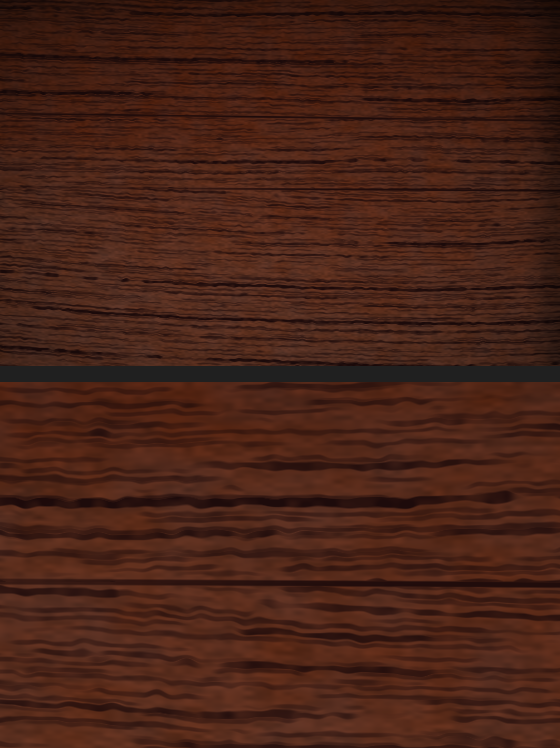
Top: the whole. Bottom: its middle third, enlarged.
Give the GLSL for this texture, as a WebGL 1 fragment shader.

```glsl
precision highp float;
// Dark stained oak boards with long horizontal grain, broken pores and two thin seams.
uniform vec2 u_resolution;

float hash(vec2 p) {
  return fract(sin(dot(p, vec2(127.1, 311.7))) * 43758.55);
}

float noise(vec2 p) {
  vec2 i = floor(p), f = fract(p);
  f = f * f * (3.0 - 2.0 * f);
  return mix(mix(hash(i), hash(i + vec2(1.0, 0.0)), f.x),
             mix(hash(i + vec2(0.0, 1.0)), hash(i + vec2(1.0, 1.0)), f.x), f.y);
}

// Antialiased horizontal stroke with half thickness w at distance d.
float stroke(float d, float w) {
  float soft = 0.0006 + 0.5 / u_resolution.y;
  return 1.0 - smoothstep(w - soft, w + soft, d);
}

// One broken dark streak per row, tapering at its ends and ragged along x.
float streaks(vec2 p, float rows, float width, float stretch, float cover, float seed) {
  float v = p.y * rows;
  float row = floor(v);
  float centre = 0.5 + 0.5 * (hash(vec2(row, seed)) - 0.5);
  float shift = 19.0 * hash(vec2(seed, row));
  float along = noise(vec2(p.x * stretch + shift, row * 7.0 + seed));
  float ragged = noise(vec2(p.x * 48.0 + shift, row * 5.0 + seed));
  float presence = smoothstep(1.0 - cover, 1.3 - cover, along + 0.3 * (ragged - 0.5));
  float d = abs(fract(v) - centre) / rows;
  return presence * stroke(d, width * (0.3 + 0.4 * presence + 0.4 * ragged));
}

void main() {
  vec2 uv = gl_FragCoord.xy / u_resolution;
  vec2 p = gl_FragCoord.xy / u_resolution.y;

  // Boards: each one has its own slope and waviness
  float upperSeam = 0.690 - 0.013 * p.x;
  float lowerSeam = 0.488 - 0.006 * p.x;
  float board = step(lowerSeam, p.y) + step(upperSeam, p.y);
  float lowest = 1.0 - step(0.5, board);
  vec2 g = p;
  g.y += p.x * mix(0.012, 0.05, lowest) - 0.018 * lowest * p.x * p.x;
  g.y += (0.016 + 0.03 * lowest) * (noise(vec2(p.x * 1.7 + board * 5.0, p.y * 3.0)) - 0.5);
  g.y += 0.005 * (noise(vec2(p.x * 7.0, p.y * 14.0 + board * 9.0)) - 0.5);
  vec2 rough = g;
  rough.y += 0.0045 * (noise(vec2(p.x * 75.0, p.y * 70.0)) - 0.5);

  // Base stain: redder above, browner and lighter below, with mottled hue
  float fibre = noise(g * vec2(28.0, 165.0));
  float fleck = noise(g * vec2(110.0, 250.0) + 31.0);
  float cloud = noise(g * vec2(2.0, 9.0) + 4.0);
  float mottle = noise(p * vec2(22.0, 26.0) + 70.0) + 0.6 * noise(g * vec2(45.0, 90.0)) - 0.8;
  vec3 redBrown = vec3(0.302, 0.134, 0.075);
  vec3 greyBrown = vec3(0.335, 0.184, 0.128);
  float browner = smoothstep(0.9, 0.1, p.y + 0.45 * (cloud - 0.5));
  vec3 colour = mix(redBrown, greyBrown, browner);
  colour *= 0.83 + 0.16 * fibre + 0.23 * fleck + 0.05 * cloud;
  colour += 0.035 * mottle * vec3(-0.2, 0.5, 1.0);

  // Fine pores, medium grain and a few bold long streaks
  float pores = streaks(rough, 96.0, 0.0021, 15.0, 0.66, 3.0);
  float shortPores = streaks(rough + 0.37, 62.0, 0.0025, 10.0, 0.66, 11.0);
  float medium = streaks(rough, 29.0, 0.0031, 4.5, 0.64, 23.0);
  float bold = streaks(rough, 10.0, 0.0044, 2.0, 0.70, 41.0);
  float dark = max(max(pores * 0.46, shortPores * 0.56), max(medium * 0.76, bold * 0.98));
  dark *= 0.7 + 0.45 * noise(p * vec2(85.0, 110.0));

  // Joints
  float wear = 0.7 + 0.3 * noise(vec2(p.x * 6.0, board));
  float fade = mix(0.4, 0.95, smoothstep(0.3, 0.9, p.x));
  dark = max(dark, wear * stroke(abs(p.y - upperSeam), 0.0026));
  dark = max(dark, fade * stroke(abs(p.y - lowerSeam), 0.0026));
  colour = mix(colour, vec3(0.110, 0.040, 0.040), clamp(dark, 0.0, 1.0));

  // Light falls off towards the top, the corners and the right edge
  vec2 q = (uv - vec2(0.48, 0.40)) * vec2(1.0, 0.95);
  float light = 1.06 - 0.85 * dot(q, q);
  light *= 1.0 - 0.28 * smoothstep(0.93, 1.0, uv.x);
  light *= 1.0 - 0.12 * smoothstep(0.90, 1.0, uv.y);
  gl_FragColor = vec4(colour * light, 1.0);
}
```
